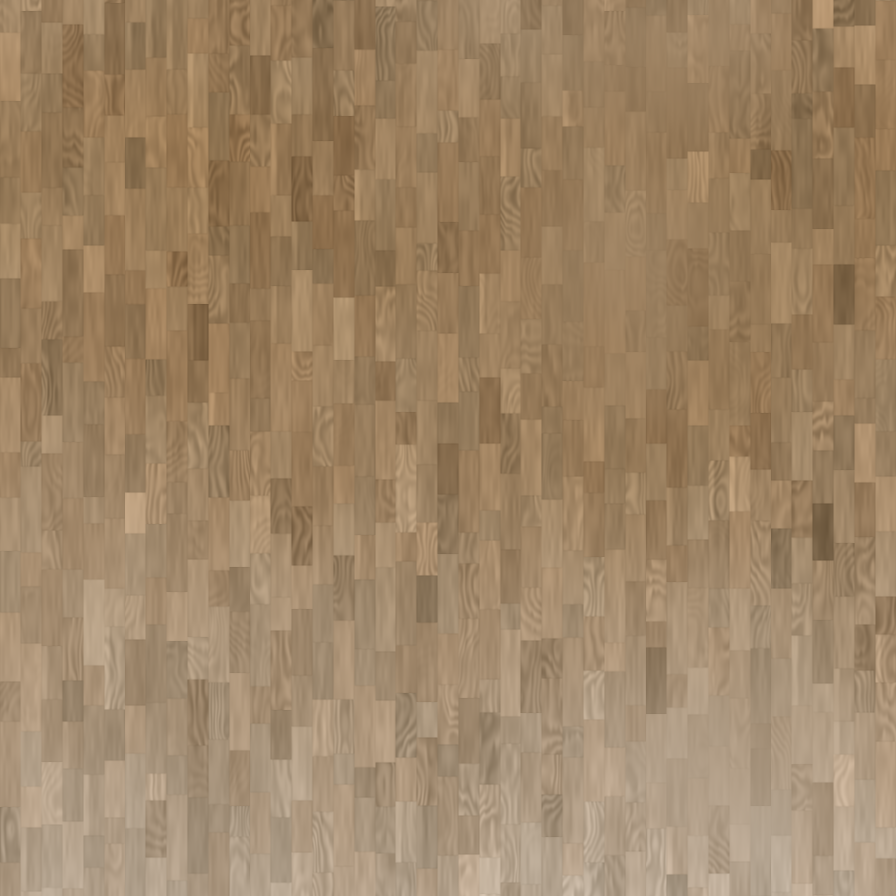
Give the GLSL for this texture, as a three.js fragment shader.

```glsl
// Oak strip parquet seen from above: narrow upright columns cut into staggered
// blocks, each with its own tone, fine streaks and curved growth rings.
// A soft sheen of light pales the lower part and mutes the contrast in patches.
varying vec2 vUv;

const float COLUMNS = 43.0;         // strips across the canvas
const float BLOCK_LENGTH = 0.064;   // mean block length
const float LENGTH_JITTER = 0.66;   // irregularity of the block ends
const float TONE_SPREAD = 0.31;     // brightness range between blocks
const float HUE_SPREAD = 0.045;     // range from yellowish to reddish
const float STREAK_STRENGTH = 0.125;
const float RING_STRENGTH = 0.085;
const float SEAM_STRENGTH = 0.05;
const float SEAM_WIDTH = 0.0015;
const float EDGE_SOFTNESS = 0.0005; // spread of the smoothing samples
const vec3 OAK = vec3(0.570, 0.450, 0.308);
const vec3 SHEEN = vec3(0.81, 0.775, 0.735);

float hash(vec2 p) {
  vec3 q = fract(vec3(p.xyx) * 0.1031);
  q += dot(q, q.yzx + 33.33);
  return fract((q.x + q.y) * q.z);
}

float noise(vec2 p) {
  vec2 i = floor(p);
  vec2 f = fract(p);
  f = f * f * (3.0 - 2.0 * f);
  return mix(mix(hash(i), hash(i + vec2(1.0, 0.0)), f.x),
             mix(hash(i + vec2(0.0, 1.0)), hash(i + vec2(1.0, 1.0)), f.x), f.y);
}

float fbm(vec2 p) {
  float sum = 0.0;
  float weight = 0.5;
  for (int i = 0; i < 3; i++) {
    sum += weight * noise(p);
    p = p * 2.03 + 17.0;
    weight *= 0.5;
  }
  return sum / 0.875;
}

// Height of the lower end of a block, in block lengths
float blockEnd(float column, float index) {
  return index + LENGTH_JITTER * (hash(vec2(column + 71.0, index + 13.0)) - 0.5);
}

// Soft bump, 1 at the centre and 0 outside the ellipse
float patchMask(vec2 p, vec2 centre, vec2 radius) {
  return 1.0 - smoothstep(0.2, 1.0, length((p - centre) / radius));
}

// Growth rings and streaks inside one block, around zero
float woodGrain(vec2 p, vec2 cell, vec2 id) {
  vec2 seed = 60.0 * vec2(hash(id + 5.3), hash(id + 9.7));
  float streaks = noise(p * vec2(330.0, 45.0) + seed) - 0.5;
  streaks += 0.7 * (noise(p * vec2(150.0, 14.0) + seed.yx) - 0.5);
  float slant = (hash(id + 21.0) - 0.5) * 1.1;
  float field = noise(cell * vec2(0.9, 0.42) + seed) + slant * cell.x;
  float wobble = noise(cell * vec2(3.0, 1.4) + seed.yx);
  float rings = sin(36.0 * field + 3.0 * wobble + 2.0 * streaks);
  float figured = smoothstep(0.45, 1.0, hash(id + 31.0));
  float fade = 0.5 + noise(cell * vec2(1.7, 1.1) + seed + 9.0);
  return STREAK_STRENGTH * streaks + RING_STRENGTH * figured * fade * (rings - 0.25);
}

// Relative change of the wood colour at a point
vec3 parquetShade(vec2 p) {
  // Find the block and the distances to its borders
  float x = p.x * COLUMNS;
  float column = floor(x);
  float y = p.y / BLOCK_LENGTH + 7.0 * hash(vec2(column, 3.0)) + 20.0;
  float index = floor(y);
  if (y < blockEnd(column, index)) index -= 1.0;
  else if (y > blockEnd(column, index + 1.0)) index += 1.0;
  vec2 id = vec2(column, index);
  float across = fract(x);
  float sideGap = min(across, 1.0 - across) / COLUMNS;
  float endGap = min(y - blockEnd(column, index), blockEnd(column, index + 1.0) - y);
  float gap = min(sideGap, endGap * BLOCK_LENGTH);

  // Mostly middling tones, with a few pale or dark blocks
  float tone = TONE_SPREAD * (0.5 * (hash(id) + hash(id + 41.0)) - 0.5);
  float rare = hash(id + 57.0);
  tone += 0.13 * smoothstep(0.88, 1.0, rare) - 0.13 * (1.0 - smoothstep(0.0, 0.12, rare));
  float hue = HUE_SPREAD * (hash(id + 83.0) - 0.5);

  // A narrow pale sapwood edge on some blocks
  float sapwood = step(0.95, hash(id + 97.0)) * smoothstep(0.35, 0.2, across);
  vec2 cell = vec2(across, p.y * COLUMNS);
  float shade = tone + woodGrain(p, cell, id) + 0.13 * sapwood;
  shade -= SEAM_STRENGTH * (1.0 - smoothstep(0.0, SEAM_WIDTH, gap));
  return shade * vec3(0.94, 1.03, 1.22) + hue * vec3(0.8, -0.1, -0.9);
}

void main() {
  // Areas where the surface looks smooth and washed out
  float cloud = fbm(vUv * 4.0 + 11.0) - 0.5;
  float muted = patchMask(vUv, vec2(0.74, 0.65), vec2(0.27, 0.22));
  muted = max(muted, patchMask(vUv, vec2(0.83, 0.13), vec2(0.17, 0.16)));
  muted = max(muted, patchMask(vUv, vec2(0.76, 0.92), vec2(0.22, 0.11)));
  muted = clamp(0.55 * muted + 0.7 * cloud, 0.0, 0.62);

  // Average four nearby samples to smooth every edge
  vec3 shade = vec3(0.0);
  for (int i = 0; i < 4; i++) {
    vec2 corner = vec2(mod(float(i), 2.0), floor(float(i) / 2.0)) - 0.5;
    shade += 0.25 * parquetShade(vUv + corner * 2.0 * EDGE_SOFTNESS);
  }

  // Light on the floor: strong at the bottom, faint at the top
  float sheen = 0.055 + 0.47 * pow(1.0 - vUv.y, 2.1) + 0.09 * smoothstep(0.8, 1.0, vUv.y);
  sheen += 0.20 * cloud + 0.03 * muted;
  sheen += 0.12 * patchMask(vUv, vec2(0.72, 0.0), vec2(0.48, 0.30));
  vec3 wood = mix(OAK, SHEEN, clamp(sheen, 0.0, 0.75));
  float contrast = (1.0 - muted) * (1.0 - 0.35 * sheen);
  gl_FragColor = vec4(wood * (1.0 + contrast * shade), 1.0);
}
```
